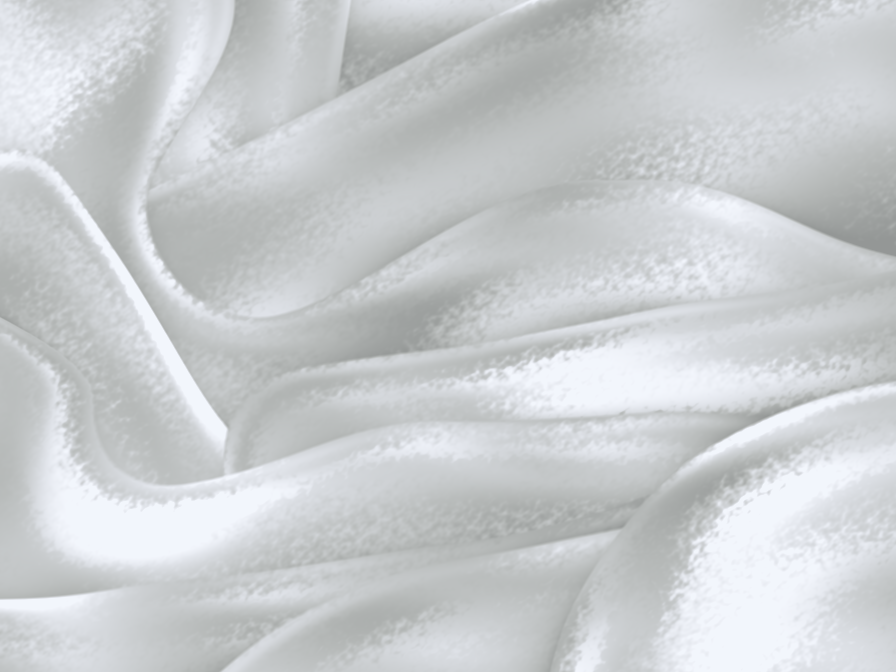
A Shadertoy shader for this texture:

```glsl
float gradDot(vec2 cell, vec2 offset) {
    float angle = 6.2832 * fract(sin(dot(cell, vec2(127.1, 311.7))) * 43758.55);
    return dot(vec2(cos(angle), sin(angle)), offset);
}

float noise(vec2 p) {
    vec2 i = floor(p), f = p - i;
    vec2 u = f * f * f * (f * (f * 6.0 - 15.0) + 10.0);
    vec2 e = vec2(0.0, 1.0);
    return mix(mix(gradDot(i, f), gradDot(i + e.yx, f - e.yx), u.x),
               mix(gradDot(i + e.xy, f - e.xy), gradDot(i + 1.0, f - 1.0), u.x), u.y);
}

float smoothMax(float a, float b, float k) {
    float h = max(k - abs(a - b), 0.0) / k;
    return max(a, b) + h * h * k * 0.25;
}

// Sheen bands follow the fold edge: narrow beside it, broad further in
float satin(vec2 p, float d, float seed, float nap) {
    float depth = 2.0 * log(max(d, 0.0) + 0.055);
    vec2 q = vec2(dot(p, vec2(1.3, 1.5)), depth + 0.25 * nap);
    float band = noise(q + seed * 17.3);
    float patchy = noise(p * vec2(3.6, 4.6) + 0.6 * band + 0.12 * nap + seed * 7.9);
    float glow = smoothstep(0.12, 0.42, band + 0.35 * patchy);
    return 0.785 + 0.17 * band + 0.19 * patchy + 0.07 * glow;
}

// Lays one fold over the cloth; d is positive inside it
void layFold(inout float tone, vec2 p, float d, float seed, float nap) {
    float vary = clamp(0.65 + 1.3 * noise(p * 3.0 + seed * 5.1), 0.1, 1.2);
    float outside = min(d, 0.0);
    tone -= vary * (0.05 * exp(outside * 14.0) + 0.07 * exp(outside * 75.0));
    float rim = exp(-pow((d - 0.011) / 0.009, 2.0));
    float cloth = satin(p, d, seed, nap) + 0.055 * vary * rim;
    tone = mix(tone, cloth, smoothstep(-0.003, 0.003, d));
}

void mainImage(out vec4 fragColor, in vec2 fragCoord) {
    vec2 uv = fragCoord / iResolution.y;
    vec2 p = uv + 0.016 * vec2(noise(uv * 3.5), noise(uv * 3.5 + 31.0));
    float x = p.x, y = p.y;

    // Short fuzzy nap of the weave
    vec2 g = mat2(0.8, -0.6, 0.6, 0.8) * uv;
    float nap = noise(g * vec2(60.0, 95.0)) + 0.7 * noise(g * vec2(115.0, 160.0) + 9.0);

    // Back cloth and the folds hanging from the top
    float tone = satin(p, 1.15 - y - 0.2 * (x - 0.6) * (x - 0.6), 1.0, nap);
    layFold(tone, p, 0.53 - x + 0.03 * sin(6.0 * y), 2.0, nap);
    layFold(tone, p, 0.9 * (0.82 + 0.5 * (x - 0.43) - y), 3.0, nap);

    // Long fold that drops, turns and sweeps to the right
    float crest = 0.53 + 0.2 * smoothstep(0.36, 0.88, x) - 0.13 * smoothstep(0.95, 1.45, x);
    float drop = 0.225 + 0.125 * smoothstep(0.68, 1.0, y);
    layFold(tone, p, smoothMax(drop - x, crest - y, 0.18), 4.0, nap);

    // Arch on the left and the tongue in the middle
    layFold(tone, p, 0.7 * (0.78 - 0.45 * smoothstep(0.03, 0.4, x) - y), 5.0, nap);
    float lip = 0.45 + 0.1 * (x - 0.4) + 0.03 * x * x;
    layFold(tone, p, -smoothMax(y - lip, 0.33 - x, 0.12), 6.0, nap);

    // Lower turn and the shallow sweeps below it
    crest = 0.27 + 0.11 * smoothstep(0.2, 0.65, x);
    drop = 0.14 - 0.6 * smoothstep(0.4, 0.8, y);
    layFold(tone, p, 0.85 * smoothMax(drop - x, crest - y, 0.14), 7.0, nap);
    layFold(tone, p, 0.115 + 0.02 * x + 0.13 * x * x - y, 8.0, nap);
    layFold(tone, p, 0.8 * (0.25 - 0.25 * exp(3.0 * (0.33 - x)) - y), 9.0, nap);

    // Round billow in the lower right corner
    layFold(tone, p, 0.607 - length(p - vec2(1.4, -0.17)), 10.0, nap);

    // Nap shows most in the light, then a cool tint in the highlights
    tone += nap * mix(0.014, 0.034, smoothstep(0.68, 0.86, tone));
    tone = clamp(tone, 0.58, 0.95);
    float cool = mix(0.008, 0.038, smoothstep(0.68, 0.92, tone));
    fragColor = vec4(tone, tone + 0.013, tone + cool, 1.0);
}
```
